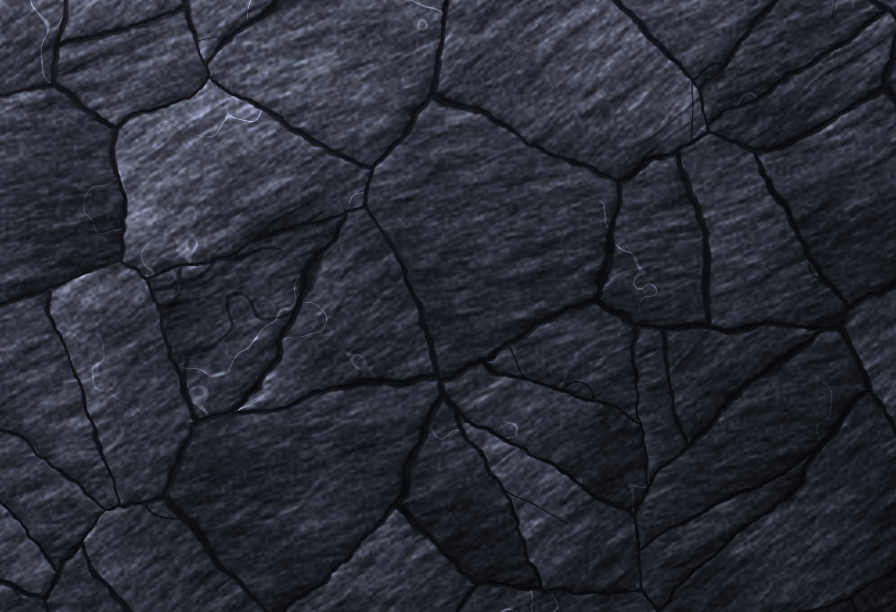
A Shadertoy shader for this texture:

```glsl
// Draws a wall of dark, irregular slate stones with narrow joints, grain and pale veins.

const vec2 STONE_SIZE = vec2(0.34, 0.235);
const vec2 LIGHT_DIR = vec2(-0.45, 0.89);
const vec3 SLATE_TINT = vec3(0.94, 1.0, 1.17);

float hash(vec2 p) {
    vec3 q = fract(vec3(p.xyx) * 0.1031);
    q += dot(q, q.yzx + 33.33);
    return fract((q.x + q.y) * q.z);
}

vec2 hash2(vec2 p) {
    return vec2(hash(p), hash(p + 71.7));
}

float noise(vec2 p) {
    vec2 i = floor(p), f = fract(p);
    f = f * f * (3.0 - 2.0 * f);
    return mix(mix(hash(i), hash(i + vec2(1, 0)), f.x),
               mix(hash(i + vec2(0, 1)), hash(i + vec2(1, 1)), f.x), f.y);
}

float fbm(vec2 p, int octaves) {
    float sum = 0.0, amp = 0.5, total = 0.0;
    for (int i = 0; i < octaves; i++) {
        sum += amp * noise(p);
        total += amp;
        amp *= 0.5;
        p = mat2(1.98, 0.28, -0.28, 1.98) * p + 17.3;
    }
    return sum / total;
}

vec2 rotate(vec2 p, float a) {
    float c = cos(a), s = sin(a);
    return vec2(c * p.x + s * p.y, c * p.y - s * p.x);
}

vec2 warp(vec2 p, float freq, float amount) {
    return p + amount * (vec2(fbm(p * freq, 3), fbm(p * freq + 43.1, 3)) - 0.5);
}

// Centre of the stone that belongs to a grid cell; rows are staggered
vec2 stoneCentre(vec2 cell) {
    vec2 jitter = 0.5 + 0.85 * (hash2(cell + 12.0) - 0.5);
    return (cell + jitter + vec2(0.5 * mod(cell.y, 2.0), 0.0)) * STONE_SIZE;
}

// Returns edge distance, outward edge normal and a stone seed
vec4 stones(vec2 p) {
    float row = floor(p.y / STONE_SIZE.y);
    vec2 base = vec2(floor(p.x / STONE_SIZE.x - 0.25), row);
    vec2 home = base, centre = vec2(0.0);
    float nearest = 1e5;
    for (int y = -2; y <= 2; y++)
    for (int x = -2; x <= 2; x++) {
        vec2 cell = base + vec2(x, y), c = stoneCentre(cell);
        float d = dot(c - p, c - p);
        if (d < nearest) { nearest = d; home = cell; centre = c; }
    }
    vec4 result = vec4(1e5, 0.0, 0.0, hash(home + 5.0));
    for (int y = -2; y <= 2; y++)
    for (int x = -2; x <= 2; x++) {
        if (x == 0 && y == 0) continue;
        vec2 c = stoneCentre(home + vec2(x, y));
        vec2 n = normalize(c - centre);
        float d = dot(0.5 * (c + centre) - p, n);
        if (d < result.x) result.xyz = vec3(d, n);
    }
    // Some stones are broken in two
    if (hash(home + 9.0) > 0.6) {
        vec2 n = rotate(vec2(0, 1), 6.28 * hash(home + 3.0));
        float d = dot(p - centre, n) - 0.05 * hash(home + 4.0);
        if (abs(d) < result.x) result.xyz = vec3(abs(d), -sign(d) * n);
        if (d > 0.0) result.w = fract(result.w + 0.37);
    }
    return result;
}

// Cleaved surface: stretched grain plus terraced ledges
float slateHeight(vec2 p, float seed) {
    vec2 q = rotate(p, 0.45 + 0.5 * (seed - 0.5)) + 20.0 * seed;
    float grain = fbm(q * vec2(18.0, 42.0), 3);
    float level = 5.0 * fbm(q * vec2(3.5, 9.0), 3);
    float ledge = floor(level) + smoothstep(0.72, 1.0, fract(level));
    return grain + 0.17 * ledge;
}

// Thin line along a noise contour, present only in patches
float vein(vec2 p, float freq, float width) {
    float contour = abs(fbm(p * freq, 4) - 0.5) / freq;
    float patches = smoothstep(0.5, 0.75, noise(p * 4.5 + 31.0));
    return patches * (1.0 - smoothstep(0.3 * width, width, contour));
}

void mainImage(out vec4 fragColor, in vec2 fragCoord) {
    vec2 uv = fragCoord / iResolution.xy;
    vec2 p = fragCoord / iResolution.y + 3.0;

    vec4 stone = stones(warp(warp(p, 5.0, 0.07), 38.0, 0.014));
    float edge = stone.x, seed = stone.w;
    float facing = dot(stone.yz, LIGHT_DIR);

    // Surface relief and mottling, summed as log brightness
    float slope = slateHeight(p, seed) - slateHeight(p + 0.003 * LIGHT_DIR, seed);
    float tone = 4.2 * slope + 0.3 * (seed - 0.5);
    tone += 1.3 * (fbm(p * 5.0 + seed * 9.0, 4) - 0.5);
    tone += 0.5 * (noise(p * 170.0) - 0.5);
    tone += 0.65 * vein(p + seed * 7.0, 5.0, 0.0011);
    tone -= 0.9 * vein(p + seed * 13.0 + 60.0, 2.5, 0.0016);

    // Chipped rims: lit above, shaded below
    float chip = smoothstep(0.25, 0.75, noise(p * 22.0));
    tone += 0.85 * max(facing, 0.0) * chip * exp(-edge / 0.011);
    tone -= 0.8 * max(-facing, 0.0) * exp(-edge / 0.013);

    // Joints of varying width, black under overhangs and grey where filled
    float gap = mix(0.0015, 0.010, pow(noise(p * 6.0 + 8.0), 2.0));
    float onStone = smoothstep(0.5 * gap, gap + 0.0025, edge);
    float mortar = mix(0.035, 0.12, fbm(p * 30.0, 3) * (0.6 + 0.4 * facing));
    float falloff = exp(0.55 * (uv.y - 0.5) - 0.45 * (uv.x - 0.5));
    float value = mix(mortar, 0.178 * exp(tone), onStone) * falloff;

    value = value / (1.0 + 0.25 * value * value);
    fragColor = vec4(value * SLATE_TINT + vec3(0.0, 0.0, 0.008), 1.0);
}
```
